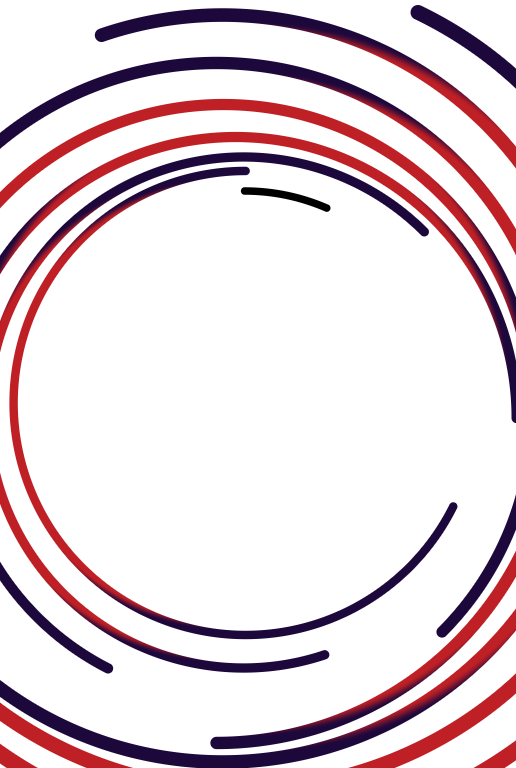
Reproduce this background procedurally as a Shadertoy shader.

```glsl
// Nested open rings with round caps on white, each drifting off centre.
// Every ring is an arc distance field; its ink runs from navy to red by angle,
// with the inner rim turning red first. Lengths are in canvas heights.

const vec3 PAPER = vec3(1.0);
const vec3 NAVY  = vec3(0.115, 0.03, 0.235);
const vec3 RED   = vec3(0.75, 0.125, 0.145);
const vec3 BLACK = vec3(0.0);

const float STROKE = 0.0182; // half stroke width as a share of the radius
const float SKEW   = 13.0;   // degrees the colour change leans across a stroke
const float BLEND  = 13.0;   // degrees over which navy turns to red

const int COUNT = 9;

// Centre x, centre y, radius; innermost first
const vec3 RINGS[COUNT] = vec3[COUNT](
    vec3(0.3185, 0.4831, 0.2682),
    vec3(0.3198, 0.4753, 0.3021),
    vec3(0.3172, 0.4629, 0.3327),
    vec3(0.3068, 0.4557, 0.3659),
    vec3(0.2911, 0.4616, 0.4023),
    vec3(0.2820, 0.4753, 0.4427),
    vec3(0.2898, 0.4941, 0.4863),
    vec3(0.3133, 0.5039, 0.5326),
    vec3(0.3329, 0.4961, 0.5820));

// Degrees, counter-clockwise: arc start, arc end, red start, red end
const vec4 SPANS[COUNT] = vec4[COUNT](
    vec4(  66.5,  90.0,    0.0,   0.0),
    vec4(  90.0, 333.5,  125.0, 240.0),
    vec4(  45.0, 288.5,  140.0, 240.0),
    vec4(   0.0, 243.0,   32.0, 138.0),
    vec4( -45.0, 170.0,   28.0, 200.0),
    vec4( -90.0, 150.0,  -62.0,  58.0),
    vec4(-150.0, 108.9,  -58.0,  62.0),
    vec4(-160.0,  64.3, -180.0,  20.0),
    vec4(-140.0, -40.0, -180.0,   0.0));

// Degrees from an angle to the nearer end of a span, positive inside it
float insideSpan(float angle, vec2 span) {
    float middle = 0.5 * (span.x + span.y);
    float offset = mod(angle - middle + 180.0, 360.0) - 180.0;
    return 0.5 * (span.y - span.x) - abs(offset);
}

vec2 onCircle(float angle, float radius) {
    return radius * vec2(cos(radians(angle)), sin(radians(angle)));
}

// Distance to the centre line of an arc, round at both ends
float arcDistance(vec2 p, float angle, float radius, vec2 span) {
    if (insideSpan(angle, span) > 0.0) return abs(length(p) - radius);
    return min(distance(p, onCircle(span.x, radius)),
               distance(p, onCircle(span.y, radius)));
}

// Navy to red along the arc, leaning across the stroke
vec3 inkColour(float angle, float across, vec2 redSpan) {
    float depth = insideSpan(angle, redSpan) - SKEW * across;
    return mix(NAVY, RED, smoothstep(-BLEND, BLEND, depth));
}

void mainImage(out vec4 fragColor, in vec2 fragCoord) {
    vec2 uv = fragCoord / iResolution.y;
    float pixel = 1.0 / iResolution.y;
    vec3 colour = PAPER;

    for (int i = 0; i < COUNT; i++) {
        vec2 p = uv - RINGS[i].xy;
        float radius = RINGS[i].z;
        float halfWidth = STROKE * radius;
        float angle = degrees(atan(p.y, p.x));

        float edge = arcDistance(p, angle, radius, SPANS[i].xy) - halfWidth;
        float across = clamp((length(p) - radius) / halfWidth, -1.0, 1.0);
        vec3 ink = i == 0 ? BLACK : inkColour(angle, across, SPANS[i].zw);

        float cover = clamp(0.5 - edge / pixel, 0.0, 1.0);
        colour = mix(colour, ink, cover);
    }

    fragColor = vec4(colour, 1.0);
}
```
